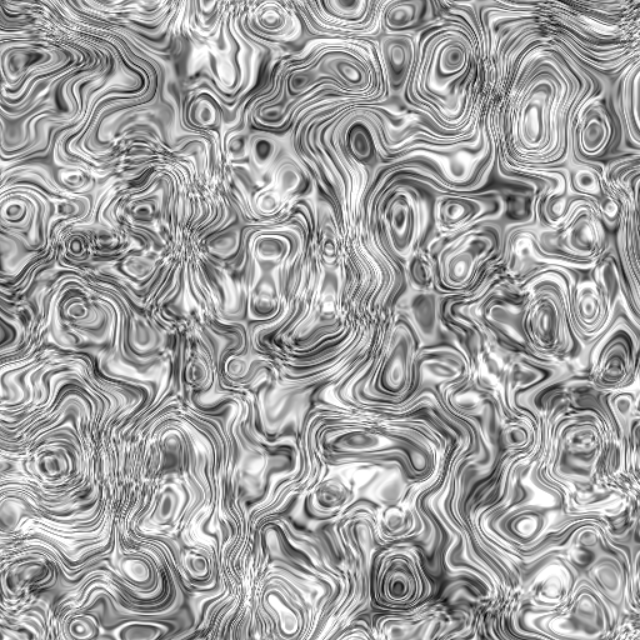
This texture is drawn by a WebGL 1 fragment shader. Its source:

```glsl
#ifdef GL_FRAGMENT_PRECISION_HIGH
precision highp float;
#else
precision mediump float;
#endif
// Grey swirling streaks of strongly warped noise that break up into fine grain.

#define GRAIN_GRID 512.0   // grain cells across the canvas
#define SWIRL_SCALE 5.0    // swirls across the canvas
#define ACROSS 78.0        // line density across the flow
#define ALONG 20.0         // line density along the flow
#define CLOUD_SCALE 13.0   // soft shadows across the canvas
#define CLOUD_DRIFT 0.07   // how far the flow bends the shadows
#define CLOUD_CONTRAST 0.55
#define LINE_CONTRAST 1.12
#define MEAN_GREY 0.64

uniform vec2 u_resolution;

float hash(vec2 p) {
  vec3 q = fract(p.xyx * 0.1031);
  q += dot(q, q.yzx + 33.33);
  return fract((q.x + q.y) * q.z);
}

float valueNoise(vec2 p) {
  vec2 cell = floor(p);
  vec2 f = fract(p);
  f = f * f * (3.0 - 2.0 * f);
  float low = mix(hash(cell), hash(cell + vec2(1.0, 0.0)), f.x);
  float high = mix(hash(cell + vec2(0.0, 1.0)), hash(cell + vec2(1.0)), f.x);
  return mix(low, high, f.y);
}

// Three octaves, each half as strong and twice as fine as the last.
float layeredNoise(vec2 p) {
  float sum = 0.0;
  float strength = 1.0;
  for (int i = 0; i < 3; i++) {
    sum += strength * valueNoise(p);
    p = p * 2.0 + vec2(17.3, 9.6);
    strength *= 0.5;
  }
  return sum;
}

// Brightness at a point: lines follow the contours of the first flow field.
float swirlGrey(vec2 p) {
  vec2 flow = vec2(layeredNoise(p * SWIRL_SCALE + 3.7),
                   layeredNoise(p * SWIRL_SCALE + vec2(61.2, 38.4)));
  vec2 warped = flow * vec2(ACROSS, ALONG) + p * 10.0;
  float lines = 0.7 * valueNoise(warped)
              + 0.3 * valueNoise(warped * 2.0 + 41.0);
  vec2 drifted = p + CLOUD_DRIFT * flow;
  float clouds = layeredNoise(drifted * CLOUD_SCALE + 83.0) / 1.75;
  float grey = MEAN_GREY + LINE_CONTRAST * (lines - 0.5)
             + CLOUD_CONTRAST * (clouds - 0.5);
  return clamp(grey, 0.0, 1.0);
}

void main() {
  vec2 uv = gl_FragCoord.xy / min(u_resolution.x, u_resolution.y);

  // Sample on a fixed grid and blend, so the grain keeps its size on any canvas.
  vec2 grid = uv * GRAIN_GRID - 0.5;
  vec2 corner = floor(grid);
  vec2 blend = grid - corner;
  float grey = 0.0;
  for (int y = 0; y < 2; y++) {
    for (int x = 0; x < 2; x++) {
      vec2 offset = vec2(float(x), float(y));
      vec2 weight = mix(1.0 - blend, blend, offset);
      grey += weight.x * weight.y * swirlGrey((corner + offset + 0.5) / GRAIN_GRID);
    }
  }
  gl_FragColor = vec4(vec3(grey), 1.0);
}
```
